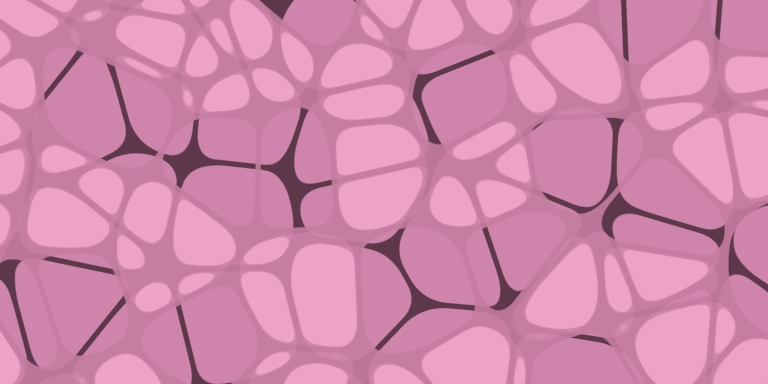
Write a Shadertoy shader that draws this pattern.

```glsl
// Two overlapping webs of rounded Voronoi cells: pale plates over pink stones with dark joints.
#define STONE_SCALE 3.8     // stones per canvas height
#define PLATE_SCALE 4.0     // plates per canvas height
#define JITTER 0.94         // irregularity of the cells
#define ROUNDING 0.055      // corner blend, in canvas heights
#define JOINT 0.0068        // half width of the joints
#define PLATE_GAP 0.0095    // half width of the gaps between plates
#define PLATE_SHARE 0.63    // share of cells that carry a plate

const vec3 PINK = vec3(0.81, 0.52, 0.67);
const vec3 PALE = vec3(0.93, 0.64, 0.78);
const vec3 PLUM = vec3(0.36, 0.22, 0.29);
const vec3 SEAM = vec3(0.775, 0.49, 0.636);
const vec3 CROSSING = vec3(0.73, 0.46, 0.60);

vec2 hash2(vec2 p) {
    vec3 q = fract(p.xyx * vec3(0.1031, 0.1030, 0.0973));
    q += dot(q, q.yzx + 33.33);
    return fract((q.xx + q.yz) * q.zy);
}

float smoothMin(float a, float b, float k) {
    float h = max(k - abs(a - b), 0.0) / k;
    return min(a, b) - 0.25 * h * h * k;
}

vec2 cellPoint(vec2 cell, float seed) {
    return cell + 0.5 + JITTER * (hash2(cell + seed) - 0.5);
}

// Returns the rounded distance to the cell border (x) and the cell id (yz).
vec3 roundedCells(vec2 uv, float scale, float seed) {
    vec2 p = uv * scale;
    vec2 home = floor(p), toNearest = vec2(0.0);
    float nearest = 1e3;
    for (int j = -1; j <= 1; j++)
    for (int i = -1; i <= 1; i++) {
        vec2 cell = floor(p) + vec2(i, j);
        vec2 r = cellPoint(cell, seed) - p;
        if (dot(r, r) < nearest) {
            nearest = dot(r, r);
            toNearest = r;
            home = cell;
        }
    }
    // Blend the distances to all bisectors, which rounds the corners
    float border = 1.0;
    for (int j = -2; j <= 2; j++)
    for (int i = -2; i <= 2; i++) {
        if (i == 0 && j == 0) continue;
        vec2 r = cellPoint(home + vec2(i, j), seed) - p;
        float d = dot(0.5 * (toNearest + r), normalize(r - toNearest));
        border = smoothMin(border, d, ROUNDING * scale);
    }
    return vec3(border / scale, home);
}

// Antialiased coverage of distances below the given width
float band(float d, float width) {
    float aa = 0.8 / iResolution.y;
    return 1.0 - smoothstep(width - aa, width + aa, d);
}

void mainImage(out vec4 fragColor, in vec2 fragCoord) {
    vec2 uv = fragCoord / iResolution.y;
    vec3 stone = roundedCells(uv, STONE_SCALE, 17.0);
    vec3 plate = roundedCells(uv + 0.37, PLATE_SCALE, 71.0);

    // Evenly spread choice of the cells that carry a plate
    float covered = step(fract(dot(plate.yz, vec2(0.7549, 0.5698))), PLATE_SHARE);

    float joint = band(stone.x, JOINT);
    float seam = band(plate.x, JOINT);
    float inner = smoothMin(stone.x, plate.x, 0.5 * ROUNDING);
    float pale = covered * (1.0 - band(inner, PLATE_GAP));

    // Stones, open joints, then plates and the seams that cover the joints
    vec3 color = mix(PINK, PLUM, joint * (1.0 - covered));
    color = mix(color, SEAM, joint * covered);
    color = mix(color, PALE, pale);
    color = mix(color, mix(SEAM, CROSSING, joint), seam);
    fragColor = vec4(color, 1.0);
}
```
